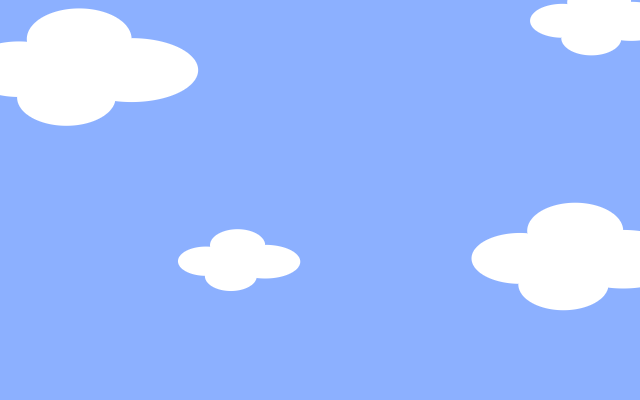
This texture is drawn by a Shadertoy shader. Its source:

```glsl
// Flat white clouds, each a union of four ellipses, scattered over a plain blue sky.

const vec3 SKY_BLUE = vec3(0.55, 0.69, 1.0);
const vec3 CLOUD_WHITE = vec3(1.0);

// Layout in units of the canvas height; vec2 pairs hold (lower row, upper row).
const int COLUMNS = 2;
const int ROWS = 2;
const vec2 ROW_CENTRE = vec2(1.016, 0.848);
const vec2 ROW_SPACING = vec2(0.844, 1.3);
const vec2 ROW_HEIGHT = vec2(0.347, 0.827);
const vec2 ROW_RISE = vec2(0.007, 0.121);
const float SMALL_SIZE = 0.069;
const float LARGE_SIZE = 0.120;
const float UPPER_ROW_GROWTH = 0.011;

// Lobes of a cloud of size one: centre in xy, radii in zw.
const int LOBE_COUNT = 4;
const vec4 LOBES[LOBE_COUNT] = vec4[LOBE_COUNT](
    vec4(-1.15, 0.0, 1.01, 0.53),
    vec4(0.0, 0.575, 1.0, 0.585),
    vec4(-0.245, -0.54, 0.94, 0.54),
    vec4(1.0, -0.017, 1.27, 0.61));

// First-order signed distance to an ellipse, exact near its outline.
float ellipseDistance(vec2 p, vec2 radii) {
    vec2 q = p / radii;
    return (dot(q, q) - 1.0) / (2.0 * length(q / radii) + 1e-4);
}

float cloudDistance(vec2 p) {
    float d = 1e3;
    for (int i = 0; i < LOBE_COUNT; i++) {
        d = min(d, ellipseDistance(p - LOBES[i].xy, LOBES[i].zw));
    }
    return d;
}

// Staggered rows in which large and small clouds alternate.
float skyDistance(vec2 p) {
    float d = 1e3;
    for (int row = 0; row < ROWS; row++) {
        for (int column = 0; column < COLUMNS; column++) {
            float c = float(column);
            vec2 centre = vec2(ROW_CENTRE[row] + (c - 0.5) * ROW_SPACING[row],
                               ROW_HEIGHT[row] + c * ROW_RISE[row]);
            float size = (row + column) % 2 == 1 ? LARGE_SIZE : SMALL_SIZE;
            size += float(row) * UPPER_ROW_GROWTH;
            d = min(d, cloudDistance((p - centre) / size) * size);
        }
    }
    return d;
}

void mainImage(out vec4 fragColor, in vec2 fragCoord) {
    vec2 p = fragCoord / iResolution.y;

    // Smooth the outline over one pixel.
    float coverage = clamp(0.5 - skyDistance(p) * iResolution.y, 0.0, 1.0);
    fragColor = vec4(mix(SKY_BLUE, CLOUD_WHITE, coverage), 1.0);
}
```
